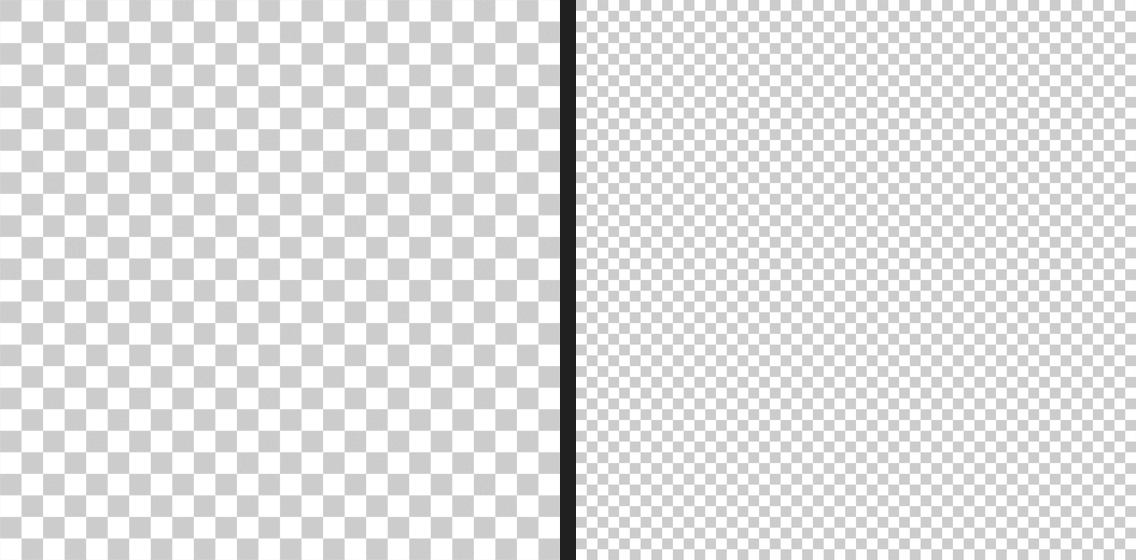
Left, the tile; right, the same tile 2 across and 2 down.
Give the GLSL for this pattern, as a WebGL 2 fragment shader.

```glsl
#version 300 es
precision highp float;
// Grey and white checkerboard with slightly soft edges and a very faint grain.

#define CELLS 26.0           // squares across and down, even so that it tiles
#define EDGE_SOFTNESS 0.035  // half width of an edge, in squares
#define GRAIN_PER_CELL 8.0   // noise lattice steps per square
#define GRAIN_AMOUNT 0.016   // strongest brightness change
#define LIGHT vec3(1.0)
#define DARK vec3(0.8)

uniform vec2 u_resolution;
out vec4 fragColor;

float hash(vec2 p) {
    vec3 q = fract(p.xyx * 0.1031);
    q += dot(q, q.yzx + 33.33);
    return fract((q.x + q.y) * q.z);
}

// Unit gradient at a lattice point, wrapped to the period.
vec2 gradient(vec2 lattice, float period) {
    float angle = 6.28319 * hash(mod(lattice, period));
    return vec2(cos(angle), sin(angle));
}

// Gradient noise that repeats after a whole number of lattice steps.
float tilingNoise(vec2 p, float period) {
    vec2 i = floor(p);
    vec2 f = p - i;
    vec2 w = f * f * f * (f * (f * 6.0 - 15.0) + 10.0);
    vec2 e = vec2(1.0, 0.0);
    float a = dot(gradient(i, period), f);
    float b = dot(gradient(i + e.xy, period), f - e.xy);
    float c = dot(gradient(i + e.yx, period), f - e.yx);
    float d = dot(gradient(i + e.xx, period), f - e.xx);
    return mix(mix(a, b, w.x), mix(c, d, w.x), w.y);
}

// Square wave from -1 to 1 on each axis, positive in even squares.
vec2 softSquareWave(vec2 p, float halfWidth) {
    vec2 signedDistance = abs(mod(p - 0.5, 2.0) - 1.0) - 0.5;
    return 2.0 * smoothstep(-halfWidth, halfWidth, signedDistance) - 1.0;
}

void main() {
    vec2 cellPos = gl_FragCoord.xy / u_resolution * CELLS;

    // Checker: the product of both waves, never sharper than a pixel.
    float pixel = CELLS / min(u_resolution.x, u_resolution.y);
    vec2 wave = softSquareWave(cellPos, max(EDGE_SOFTNESS, 0.6 * pixel));
    float lightness = 0.5 + 0.5 * wave.x * wave.y;
    vec3 color = mix(DARK, LIGHT, lightness);

    // Grain: stronger in some dark squares, almost absent in light ones.
    float speckle = mix(0.2, 1.0, hash(floor(cellPos) + 7.0));
    float grain = tilingNoise(cellPos * GRAIN_PER_CELL, CELLS * GRAIN_PER_CELL);
    color += GRAIN_AMOUNT * speckle * grain * mix(1.0, 0.25, lightness);

    fragColor = vec4(clamp(color, 0.0, 1.0), 1.0);
}
```
